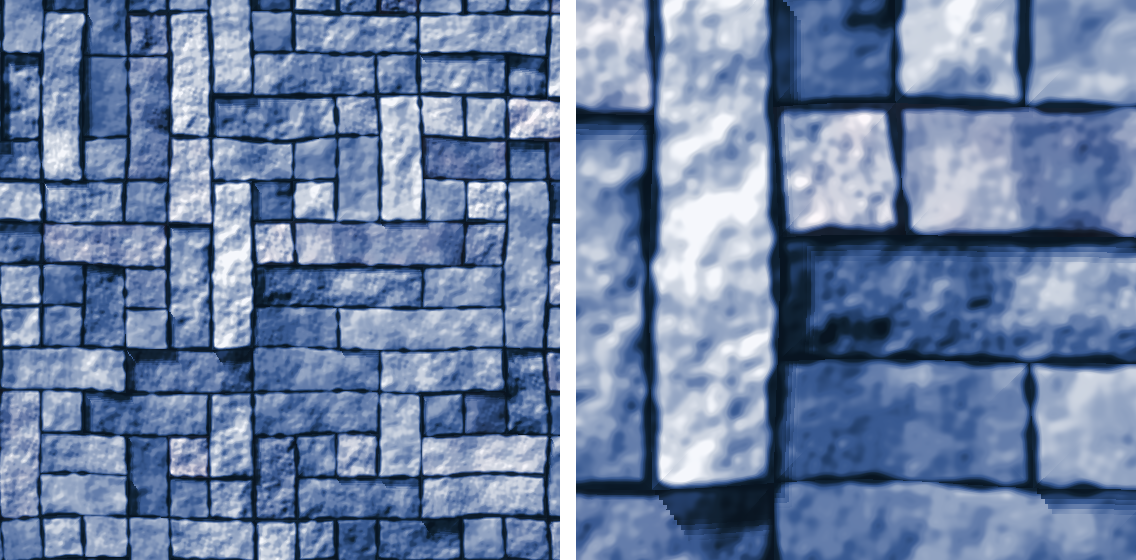
Left, the full canvas; right, a detail of the centre.
A WebGL 2 fragment shader for this texture:

```glsl
#version 300 es
precision highp float;
// Wall of interlocking rough stone blocks, tinted blue and lit from the upper left.
uniform vec2 u_resolution;
out vec4 fragColor;

const float CELLS = 13.3;            // block widths across the canvas
const float HORIZONTAL_BIAS = 0.12;  // preference for lying blocks
const float JOINT = 0.075;           // joint softness, in cells
const float SHADOW_SLOPE = 1.5;      // height lost per cell of shadow
const int SHADOW_STEPS = 12;
const float RELIEF = 1.25;           // strength of the stone grain
const float BASE_TONE = 0.56;
const vec2 LIGHT = vec2(-0.6, 0.8);

const vec3 INK = vec3(0.03, 0.08, 0.13);
const vec3 NIGHT = vec3(0.06, 0.13, 0.20);
const vec3 NAVY = vec3(0.13, 0.24, 0.41);
const vec3 BLUE = vec3(0.22, 0.35, 0.57);
const vec3 STEEL = vec3(0.39, 0.49, 0.67);
const vec3 MIST = vec3(0.57, 0.64, 0.76);
const vec3 PALE = vec3(0.80, 0.83, 0.88);
const vec3 WHITE = vec3(0.96, 0.97, 0.99);

float hash(vec2 p) {
    vec3 q = fract(p.xyx * vec3(0.1031, 0.1030, 0.0973));
    q += dot(q, q.yzx + 33.33);
    return fract((q.x + q.y) * q.z);
}

float noise(vec2 p) {
    vec2 i = floor(p), f = fract(p);
    f = f * f * (3.0 - 2.0 * f);
    return mix(mix(hash(i), hash(i + vec2(1, 0)), f.x),
               mix(hash(i + vec2(0, 1)), hash(i + vec2(1, 1)), f.x), f.y);
}

float rock(vec2 p) {
    float sum = 0.0, amp = 0.5;
    for (int i = 0; i < 3; i++) {
        sum += amp * noise(p);
        p = mat2(1.6, 1.2, -1.2, 1.6) * p + 7.3;
        amp *= 0.5;
    }
    return sum;
}

// Index of the strip, two to four cells long, that holds x on a grid line
float strip(float x, float line) {
    x += floor(hash(vec2(line, 71.0)) * 3.0);
    float i = floor(x / 3.0);
    return x < 3.0 * i + floor(2.0 * hash(vec2(i, line))) ? i - 1.0 : i;
}

// Strip that wins a cell: index, line, and 1 if it stands upright
vec3 owner(vec2 cell) {
    vec3 lying = vec3(strip(cell.x, cell.y + 19.0), cell.y, 0.0);
    vec3 upright = vec3(strip(cell.y, cell.x + 157.0), cell.x, 1.0);
    float a = hash(lying.xy + 31.7) + HORIZONTAL_BIAS;
    return a > hash(upright.xy + 83.1) ? lying : upright;
}

float stripHeight(vec3 id) {
    return hash(id.xy + id.z * 47.0 + 11.3);
}

float castShadow(vec2 p, float height) {
    float shade = 0.0;
    for (int i = 1; i <= SHADOW_STEPS; i++) {
        float s = 0.6 * float(i) / float(SHADOW_STEPS);
        float rise = stripHeight(owner(floor(p + LIGHT * s))) - height;
        shade = max(shade, smoothstep(0.0, 0.35, rise - s * SHADOW_SLOPE));
    }
    return shade;
}

vec3 palette(float t) {
    vec3 c = mix(INK, NIGHT, smoothstep(0.03, 0.12, t));
    c = mix(c, NAVY, smoothstep(0.12, 0.23, t));
    c = mix(c, BLUE, smoothstep(0.23, 0.34, t));
    c = mix(c, STEEL, smoothstep(0.34, 0.48, t));
    c = mix(c, MIST, smoothstep(0.48, 0.63, t));
    c = mix(c, PALE, smoothstep(0.63, 0.83, t));
    return mix(c, WHITE, smoothstep(0.83, 1.0, t));
}

void main() {
    vec2 p = gl_FragCoord.xy / min(u_resolution.x, u_resolution.y) * CELLS;
    p += 0.16 * (vec2(noise(p * 0.6), noise(p * 0.6 + 40.0)) - 0.5);

    // Extent of the block around this point
    vec2 cell = floor(p), low = cell, high = cell + 1.0;
    vec3 id = owner(cell);
    vec2 axis = id.z > 0.5 ? vec2(0, 1) : vec2(1, 0);
    for (int i = 0; i < 4 && owner(low - axis) == id; i++) low -= axis;
    for (int i = 0; i < 4 && owner(high - 1.0 + axis) == id; i++) high += axis;
    float seed = hash(low + 5.7), seed2 = hash(low + 91.3);

    // Distance to the chipped outline, and the side it faces
    vec2 offset = p - 0.5 * (low + high);
    vec2 q = abs(offset) - 0.5 * (high - low) + 0.03 * seed;
    vec2 corner = max(q + 0.08, 0.0);
    float inside = 0.08 - length(corner) - min(max(q.x, q.y) + 0.08, 0.0);
    inside += 0.07 * (noise(p * 5.0) - 0.5);
    vec2 side = q.x > q.y ? vec2(sign(offset.x), 0) : vec2(0, sign(offset.y));

    // Stone face: block tone, split planes, stains and grain
    float height = stripHeight(id);
    vec2 local = p + 17.0 * vec2(seed, seed2);
    float tone = BASE_TONE + 0.34 * (height - 0.5) + 0.16 * (seed - 0.5);
    float plane = noise(local * vec2(1.1, 0.8)) + 0.12 * noise(local * 5.0);
    tone += 0.20 * (smoothstep(0.48, 0.64, plane) - 0.5) * seed2;
    tone += 0.28 * (noise(local * 2.1 + 60.0) - 0.5);
    vec2 grain = local * mix(2.4, 3.6, seed2);
    float slope = rock(grain) - rock(grain + LIGHT * 0.26);
    tone += slope * RELIEF * mix(0.45, 1.35, seed);

    // Lit rims, cast shadows and dark joints
    tone += 0.16 * exp(-12.0 * max(inside, 0.0)) * dot(side, LIGHT);
    tone *= 1.0 - 0.62 * castShadow(p, height);
    tone *= mix(0.18, 1.0, smoothstep(-0.01, JOINT, inside));

    // Darker corners and a faint warm cast on some blocks
    vec2 centred = gl_FragCoord.xy / u_resolution - 0.5;
    tone *= 1.06 - 0.50 * dot(centred, centred);
    vec3 color = palette(clamp(tone, 0.0, 1.0));
    float warm = smoothstep(0.7, 1.0, seed2) * noise(local * 3.0);
    color += warm * vec3(0.06, 0.0, -0.01);
    fragColor = vec4(clamp(color, 0.0, 1.0), 1.0);
}
```
